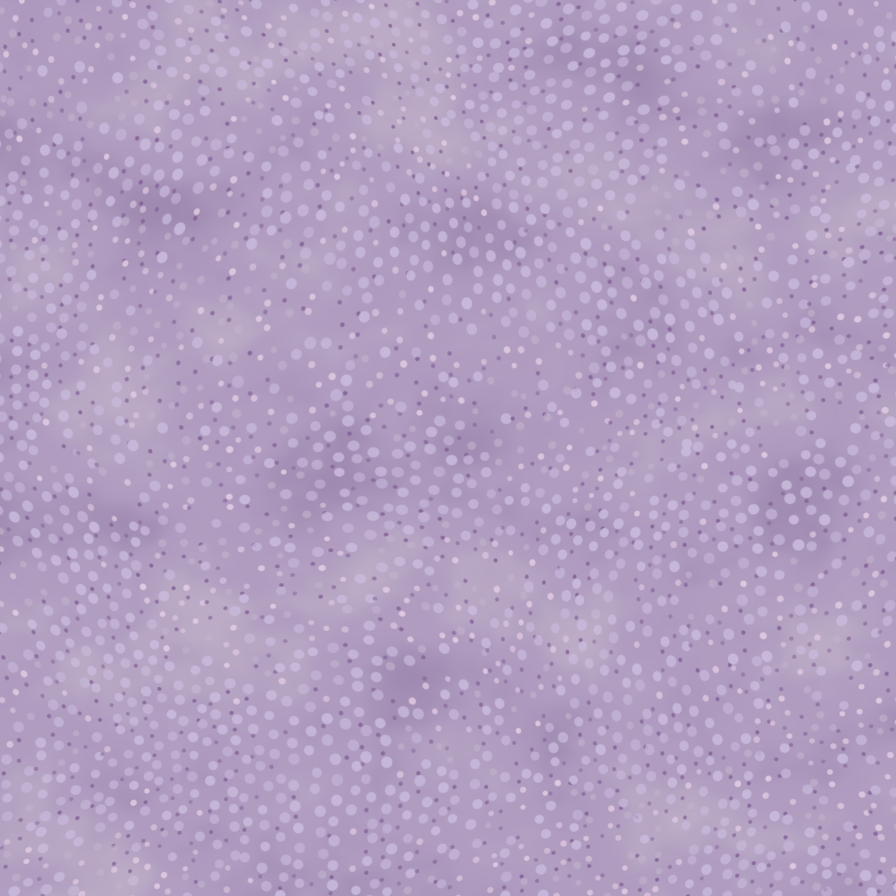
Reproduce this texture procedurally as a WebGL 2 fragment shader.

```glsl
#version 300 es
precision highp float;
// Soft mottled lilac cloth sprinkled with pale, pink and dark dots.
// Gradient noise shades the ground and steers where large dots crowd together;
// the dots sit on a jittered, gently warped lattice of staggered rows.

uniform vec2 u_resolution;
out vec4 fragColor;

const float DOTS_ACROSS = 46.0;
const float ROW_HEIGHT = 0.9;

const vec3 SHADE = vec3(0.625, 0.545, 0.695);
const vec3 LILAC = vec3(0.685, 0.610, 0.750);
const vec3 HAZE = vec3(0.735, 0.672, 0.775);
const vec3 PALE = vec3(0.785, 0.725, 0.860);
const vec3 PINK = vec3(0.880, 0.790, 0.885);
const vec3 PLUM = vec3(0.510, 0.370, 0.590);

vec2 hash2(vec2 p) {
    vec3 h = fract(p.xyx * vec3(0.1031, 0.1030, 0.0973));
    h += dot(h, h.yzx + 33.33);
    return fract((h.xx + h.yz) * h.zy);
}

vec2 gradientAt(vec2 cell) {
    float angle = 6.28318 * hash2(cell + 71.0).x;
    return vec2(cos(angle), sin(angle));
}

float gradientNoise(vec2 p) {
    vec2 i = floor(p), f = p - i;
    vec2 w = f * f * f * (f * (f * 6.0 - 15.0) + 10.0);
    vec2 e = vec2(1.0, 0.0);
    float low = mix(dot(gradientAt(i), f),
                    dot(gradientAt(i + e), f - e), w.x);
    float high = mix(dot(gradientAt(i + e.yx), f - e.yx),
                     dot(gradientAt(i + 1.0), f - 1.0), w.x);
    return mix(low, high, w.y);
}

float fbm(vec2 p, int octaves) {
    float sum = 0.0, amplitude = 1.0;
    for (int k = 0; k < octaves; k++) {
        sum += amplitude * gradientNoise(p);
        p = mat2(1.6, 1.2, -1.2, 1.6) * p + 17.3;
        amplitude *= 0.5;
    }
    return sum;
}

float disc(vec2 offset, float radius, float soft) {
    return 1.0 - smoothstep(radius - soft, radius + soft, length(offset));
}

// Cloudy ground: shadow to lilac to greyish haze
vec3 ground(vec2 p) {
    vec2 slanted = vec2(p.x * 0.9 + p.y * 0.25, p.y * 1.15 - p.x * 0.25);
    float tone = fbm(slanted * 5.5 + 3.0, 4);
    vec3 color = mix(LILAC, SHADE, smoothstep(0.0, 0.75, -tone));
    return mix(color, HAZE, smoothstep(0.0, 0.65, tone));
}

// Lays every dot near lattice point q over the given colour
vec3 sprinkle(vec3 color, vec2 q, float soft) {
    vec2 squash = vec2(1.0, ROW_HEIGHT);
    for (int j = -1; j <= 1; j++) {
        float row = floor(q.y) + float(j);
        float stagger = 0.5 * mod(row, 2.0);
        for (int i = -1; i <= 1; i++) {
            vec2 cell = vec2(floor(q.x - stagger) + float(i), row);
            vec2 home = cell + vec2(0.5 + stagger, 0.5);
            vec2 jitter = hash2(cell) - 0.5;
            vec2 pick = hash2(cell + 137.0);
            vec2 vary = hash2(cell + 291.0);

            // Crowded regions favour large dots and tighter placing
            float crowd = smoothstep(-0.2, 0.28, fbm(home * 4.2 / DOTS_ACROSS, 2));
            float largeShare = mix(0.27, 0.93, crowd);
            float rest = (pick.x - largeShare) / (1.0 - largeShare);
            vec2 toDot = (q - home - jitter * mix(0.65, 0.42, crowd)) * squash;

            if (rest < 0.0) {
                float cover = disc(toDot, mix(0.235, 0.285, vary.x), soft);
                color = mix(color, PALE, cover * mix(0.55, 0.95, vary.y));
            } else if (rest < 0.5) {
                float cover = disc(toDot, mix(0.13, 0.175, vary.x), soft);
                color = mix(color, PINK, cover * mix(0.55, 0.95, vary.y));
            } else if (rest < 0.8) {
                float cover = disc(toDot, mix(0.15, 0.22, vary.x), soft);
                color = mix(color, HAZE + 0.02, cover * 0.65);
            }

            // Tiny dark specks in the gaps between neighbours
            vec2 gap = home + vec2(0.5, 0.33) + 0.3 * (vary - 0.5);
            float speck = disc((q - gap) * squash, 0.105, soft);
            color = mix(color, PLUM, speck * step(pick.y, 0.48) * mix(0.45, 0.85, vary.x));
        }
    }
    return color;
}

void main() {
    float size = min(u_resolution.x, u_resolution.y);
    vec2 p = gl_FragCoord.xy / size;

    // Turn and bend the lattice so that no straight rows show
    vec2 bend = vec2(gradientNoise(p * 3.0 + 9.0), gradientNoise(p * 3.0 + 40.0));
    vec2 turned = mat2(0.92, 0.39, -0.39, 0.92) * (p + 0.03 * bend) + 2.0;
    vec2 q = turned * DOTS_ACROSS / vec2(1.0, ROW_HEIGHT);

    float soft = DOTS_ACROSS * max(0.0011, 0.75 / size);
    fragColor = vec4(sprinkle(ground(p), q, soft), 1.0);
}
```
